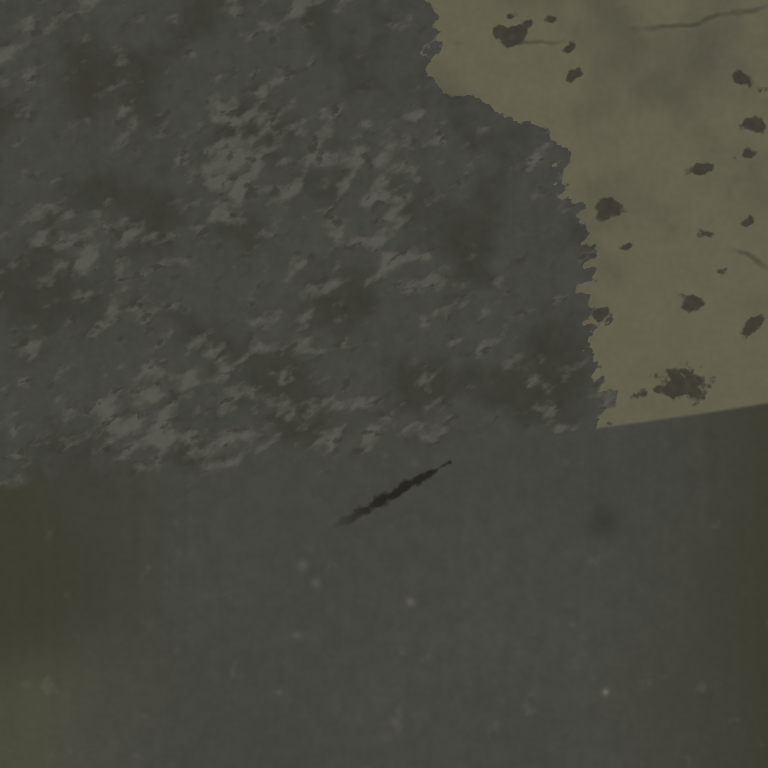
Write a Shadertoy shader that draws this texture.

```glsl
const vec3 PLASTER = vec3(0.275, 0.275, 0.253);
const vec3 DAMP    = vec3(0.236, 0.236, 0.210);
const vec3 OLIVE   = vec3(0.270, 0.270, 0.218);
const vec3 FLAKE   = vec3(0.365, 0.362, 0.325);
const vec3 TAN     = vec3(0.388, 0.376, 0.304);
const vec3 TAN_DIM = vec3(0.340, 0.330, 0.275);
const vec3 STAIN   = vec3(0.215, 0.208, 0.178);
const vec3 SPECK   = vec3(0.500, 0.500, 0.450);
const float SOFT = 0.003;        // edge softness
const float FLAKE_SCALE = 33.0;
const float FLAKE_TILT = 0.55;   // radians
const int SPOTS = 26;
const int SPECKS = 9;

vec2 hash2(vec2 p) {
    vec3 q = fract(vec3(p.xyx) * vec3(0.1031, 0.1030, 0.0973));
    q += dot(q, q.yzx + 33.33);
    return fract((q.xx + q.yz) * q.zy);
}

float gradDot(vec2 cell, vec2 offset, vec2 f) {
    float angle = 6.2832 * hash2(cell + offset + 71.0).x;
    return dot(vec2(cos(angle), sin(angle)), f - offset);
}

float gradientNoise(vec2 p) {
    vec2 i = floor(p), f = fract(p);
    vec2 u = f * f * f * (f * (f * 6.0 - 15.0) + 10.0);
    return mix(mix(gradDot(i, vec2(0, 0), f), gradDot(i, vec2(1, 0), f), u.x),
               mix(gradDot(i, vec2(0, 1), f), gradDot(i, vec2(1, 1), f), u.x), u.y);
}

float fbm(vec2 p) {
    float sum = 0.0, amp = 1.0;
    for (int i = 0; i < 4; i++) {
        sum += amp * gradientNoise(p);
        p = mat2(1.6, 1.2, -1.2, 1.6) * p + 17.3;
        amp *= 0.5;
    }
    return sum;
}

// Coordinates along and across an axis raised by angle a
vec2 alongAxis(vec2 p, float a) {
    return vec2(cos(a) * p.x + sin(a) * p.y, cos(a) * p.y - sin(a) * p.x);
}

// x: distance to the segment, y: position along it
vec2 segment(vec2 p, vec2 a, vec2 b) {
    float t = clamp(dot(p - a, b - a) / dot(b - a, b - a), 0.0, 1.0);
    return vec2(length(p - mix(a, b, t)), t);
}

float blob(vec2 p, vec2 center, vec2 radius) {
    vec2 q = (p - center) / radius;
    return exp(-dot(q, q));
}

float fillBelow(float d) {
    return 1.0 - smoothstep(-SOFT, SOFT, d);
}

vec3 wallColor(vec2 p) {
    float broad = fbm(p * 7.0 + 3.0);
    vec3 col = mix(PLASTER, DAMP, smoothstep(-0.2, 0.6, fbm(p * 9.0 + 40.0)));
    col *= 1.0 + 0.06 * fbm(p * 45.0);
    col = mix(col, STAIN, 0.7 * blob(p, vec2(0.11, 0.89), vec2(0.03, 0.05)));

    // Small broken flakes, streaked along a rising diagonal
    vec2 q = alongAxis(p, FLAKE_TILT) * FLAKE_SCALE * vec2(0.8, 1.4);
    float grain = fbm(q) + 0.6 * broad;
    grain += 0.3 * blob(p, vec2(0.28, 0.43), vec2(0.35, 0.05));
    grain += 0.6 * blob(p, vec2(0.295, 0.80), vec2(0.03, 0.07));
    grain += 0.3 * blob(p, vec2(0.22, 0.69), vec2(0.12, 0.03));
    grain -= 0.15 * smoothstep(0.5, 0.65, p.x);
    col = mix(col, FLAKE, 0.75 * smoothstep(0.1, 0.75, grain));

    // Dark pits crowd around the flakes
    float pits = smoothstep(0.2, 0.55, fbm(q * 1.5 + 60.0));
    return mix(col, STAIN, pits * mix(0.2, 0.6, smoothstep(-0.2, 0.4, grain)));
}

vec3 tanColor(vec2 p) {
    float shade = fbm(p * 6.0 + 20.0);
    vec3 col = mix(TAN, TAN_DIM, smoothstep(-0.1, 0.75, shade + 0.4 * p.y - 0.25));
    col *= 1.0 + 0.03 * fbm(p * 30.0);

    // Irregular dark chips
    float rough = 0.011 * fbm(p * 48.0);
    float chips = 0.0;
    for (int i = 0; i < SPOTS; i++) {
        vec2 h = hash2(vec2(float(i), 5.0)), k = hash2(vec2(float(i), 9.0));
        vec2 d = p - mix(vec2(0.62, 0.47), vec2(1.0, 0.98), h);
        d = alongAxis(d, 0.5 - k.y) * vec2(0.8, 1.25);
        float radius = mix(0.004, 0.022, k.x * k.x);
        chips = max(chips, fillBelow(length(d) + rough - radius));
    }
    // Cluster of pitted chips near the lower edge
    float cluster = blob(p, vec2(0.89, 0.50), vec2(0.05, 0.035));
    chips = max(chips, smoothstep(0.6, 0.85, cluster + 0.5 * fbm(p * 50.0 + 9.0)));
    col = mix(col, STAIN, (0.8 + 0.2 * gradientNoise(p * 90.0)) * chips);

    // Faint broken hairlines
    float bend = 0.012 * fbm(p * 14.0);
    float arc = abs(p.y - 0.945 - 0.3 * pow(max(p.x - 0.6, 0.0), 2.0) + bend);
    float lower = segment(p + bend, vec2(0.93, 0.69), vec2(1.02, 0.645)).x;
    float crack = 1.0 - smoothstep(0.0, 0.006, min(arc, lower));
    return mix(col, STAIN, 0.45 * crack * smoothstep(-0.25, 0.3, fbm(p * 12.0 + 5.0)));
}

vec3 floorColor(vec2 p) {
    float broad = fbm(p * 4.0 + 11.0);
    vec3 col = PLASTER * (1.0 + 0.05 * broad + 0.05 * fbm(p * 38.0));
    float drift = p.x + 0.09 * broad;
    float side = max(1.0 - smoothstep(0.0, 0.24, drift), smoothstep(0.78, 1.02, drift));
    float lit = (1.0 - smoothstep(0.08, 0.2, p.y + 0.04 * broad)) * (1.0 - smoothstep(0.2, 0.4, p.x));
    col = mix(col, OLIVE * mix(0.89, 1.08, lit), side);
    col *= 1.0 + 0.025 * gradientNoise(p * vec2(60.0, 7.0));
    float pale = smoothstep(0.3, 0.85, fbm(p * 24.0 + 8.0) - 0.5 * p.y);
    col = mix(col, FLAKE, 0.45 * pale);
    col = mix(col, DAMP * 0.92, 0.7 * blob(p, vec2(0.785, 0.32), vec2(0.022, 0.018)));

    // Slanted broken gouge with a faint tail
    vec2 gouge = segment(p, vec2(0.42, 0.305), vec2(0.585, 0.398));
    float width = 0.006 * sin(3.1416 * mix(0.1, 0.9, gouge.y));
    float edge = gouge.x + 0.006 * fbm(p * 60.0) - width;
    col = mix(col, STAIN * 0.72, fillBelow(edge) * smoothstep(0.0, 0.45, gouge.y));

    // Pale specks
    for (int i = 0; i < SPECKS; i++) {
        vec2 h = hash2(vec2(float(i), 23.0));
        float size = mix(0.004, 0.008, h.y * h.y);
        col = mix(col, SPECK, 0.75 * h.x * blob(p, h * vec2(0.8, 0.3) + vec2(0.15, 0.01), vec2(size)));
    }
    return col;
}

void mainImage(out vec4 fragColor, in vec2 fragCoord) {
    vec2 p = fragCoord / iResolution.xy;
    float ragged = fbm(p * 14.0 + 30.0);
    float frayed = fbm(alongAxis(p, FLAKE_TILT) * vec2(32.0, 55.0));

    // Stepped, splintered border between grey wall and tan coat
    float border = 0.79 - 0.05 * smoothstep(0.45, 0.80, p.y) - 0.19 * smoothstep(0.80, 0.91, p.y);
    float reach = p.x - border + 0.035 * ragged + 0.03 * frayed;
    vec3 col = mix(wallColor(p), tanColor(p), smoothstep(-SOFT, SOFT, reach));

    // Floor seam, frayed on the left
    float seam = 0.37 + 0.075 * p.x + 0.03 * p.x * p.x * p.x;
    float fray = 0.04 * (ragged + 0.5 * frayed) * (1.0 - smoothstep(0.4, 0.8, p.x));
    float blur = mix(0.015, SOFT, smoothstep(0.3, 0.8, p.x));
    col = mix(floorColor(p), col, smoothstep(-blur, blur, p.y - seam + fray));

    col *= 1.0 + 0.03 * gradientNoise(p * 110.0);
    fragColor = vec4(col, 1.0);
}
```
